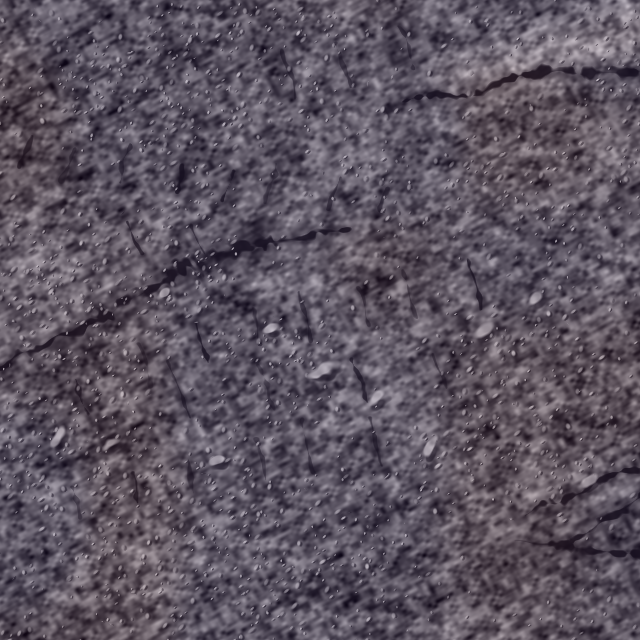
Give the GLSL for this texture, as a Shadertoy shader.

```glsl
float hash(vec2 p) {
    vec3 q = fract(p.xyx * 0.1031);
    q += dot(q, q.yzx + 33.33);
    return fract((q.x + q.y) * q.z);
}

float noise(vec2 p) {
    vec2 i = floor(p), f = fract(p);
    f = f * f * (3.0 - 2.0 * f);
    return mix(mix(hash(i), hash(i + vec2(1, 0)), f.x),
               mix(hash(i + vec2(0, 1)), hash(i + vec2(1, 1)), f.x), f.y);
}

vec2 rotate(vec2 p, float a) {
    return vec2(cos(a) * p.x + sin(a) * p.y, cos(a) * p.y - sin(a) * p.x);
}

float segment(vec2 p, vec2 a, vec2 b) {
    vec2 d = b - a;
    return length(p - a - d * clamp(dot(p - a, d) / dot(d, d), 0.0, 1.0));
}

// Ragged dark line with a faint shaded border
float crack(vec2 p, vec2 a, vec2 b, float width) {
    float d = segment(p, a, b) + width * 1.3 * (noise(p * 95.0) - 0.4);
    float core = 1.0 - smoothstep(0.2 * width, width, d);
    float border = 1.0 - smoothstep(0.0, 3.0 * width, d);
    return max(0.9 * core, 0.35 * border);
}

// Row of short slanted notches
float notches(vec2 p, vec2 start, vec2 spacing, int count, vec2 halfLine) {
    float dark = 0.0;
    for (int i = 0; i < count; i++) {
        vec2 id = vec2(i, count) + floor(start * 100.0);
        vec2 c = start + spacing * float(i);
        c += 0.025 * (vec2(hash(id), hash(id + 7.0)) - 0.5);
        vec2 reach = halfLine * mix(0.6, 1.1, hash(id + 13.0));
        float line = crack(p, c - reach, c + reach, 0.0055);
        dark = max(dark, line * mix(0.55, 0.95, hash(id + 19.0)));
    }
    return dark;
}

// Scattered grains: x is the lit face, y the shadow beside it
vec2 grains(vec2 p, float cells, float chance) {
    vec2 id = floor(p * cells);
    vec2 jitter = vec2(hash(id + 3.0), hash(id + 11.0)) - 0.5;
    vec2 q = fract(p * cells) - 0.5 - 0.3 * jitter;
    float size = mix(0.16, 0.32, hash(id + 23.0));
    float angle = mix(0.1, 1.5, hash(id + 31.0));
    vec2 stretch = vec2(0.8, 1.4);
    float lit = length(rotate(q, angle) * stretch);
    float shade = length(rotate(q - vec2(0.12, -0.2), angle) * stretch);
    float present = step(hash(id), chance);
    float glow = mix(0.5, 1.0, hash(id + 41.0));
    return present * glow * (1.0 - smoothstep(size * 0.35, size * 1.15, vec2(lit, shade)));
}

// Larger pale chips along the middle band
vec2 chips(vec2 p) {
    vec2 sum = vec2(0);
    for (int i = 0; i < 11; i++) {
        vec2 id = vec2(i, 57);
        vec2 c = vec2(0.09 + 0.083 * float(i), 0.39 + 0.34 * (hash(id) - 0.5));
        float angle = mix(0.2, 1.0, hash(id + 5.0));
        vec2 size = mix(vec2(0.011, 0.006), vec2(0.025, 0.01), hash(id + 9.0));
        float rough = 0.7 * (noise(p * 85.0) - 0.5);
        float lit = length(rotate(p - c, angle) / size) + rough;
        float shade = length(rotate(p - c - vec2(0.006, -0.009), angle) / size) + rough;
        sum = max(sum, 1.0 - smoothstep(0.6, 1.15, vec2(lit, shade)));
    }
    return sum;
}

void mainImage(out vec4 fragColor, in vec2 fragCoord) {
    vec2 p = fragCoord / iResolution.y;
    vec2 g = rotate(p, 0.5) * vec2(0.85, 1.15);
    float patches = noise(p * 5.0 + 4.0);

    // Stone body, coarse to fine
    float v = 0.35 + 0.09 * (noise(g * 4.0) - 0.5) + 0.10 * (noise(g * 13.0) - 0.5);
    v += 0.16 * (noise(g * 38.0 + 5.0) - 0.5) + 0.29 * (noise(g * 82.0 + 17.0) - 0.5);
    v += 0.27 * (noise(g * 155.0 + 29.0) - 0.5);

    // Pale ledge above the upper fissure
    float ledge = 1.0 - smoothstep(0.0, 0.07, segment(p, vec2(0.72, 0.875), vec2(1.0, 0.95)));
    v += 0.13 * ledge;

    // Long fissures
    vec2 w = p + 0.014 * (vec2(noise(p * 32.0), noise(p * 32.0 + 40.0)) - 0.5);
    float dark = crack(w, vec2(-0.02, 0.42), vec2(0.16, 0.5), 0.009);
    dark = max(dark, crack(w, vec2(0.15, 0.5), vec2(0.27, 0.565), 0.014));
    dark = max(dark, crack(w, vec2(0.26, 0.57), vec2(0.4, 0.625), 0.021));
    dark = max(dark, crack(w, vec2(0.4, 0.625), vec2(0.54, 0.64), 0.010));
    dark = max(dark, crack(w, vec2(0.62, 0.84), vec2(0.73, 0.85), 0.007));
    dark = max(dark, crack(w, vec2(0.73, 0.85), vec2(0.83, 0.89), 0.008));
    dark = max(dark, crack(w, vec2(0.83, 0.89), vec2(1.02, 0.883), 0.010));
    dark = max(dark, crack(w, vec2(0.8, 0.15), vec2(1.02, 0.135), 0.010));
    dark = max(dark, crack(w, vec2(0.82, 0.195), vec2(1.02, 0.28), 0.008));
    dark = max(dark, crack(w, vec2(0.9, 0.15), vec2(1.02, 0.24), 0.008));

    // Notch rows
    w = mix(p, w, 0.6);
    dark = max(dark, notches(w, vec2(0.46, 0.885), vec2(0.085, 0.02), 3, vec2(0.012, -0.035)));
    dark = max(dark, notches(w, vec2(0.035, 0.76), vec2(0.08, -0.01), 8, vec2(0.009, 0.026)));
    dark = max(dark, notches(w, vec2(0.2, 0.625), vec2(0.1, 0.01), 2, vec2(0.018, -0.035)));
    dark = max(dark, notches(w, vec2(0.22, 0.435), vec2(0.085, 0.022), 7, vec2(0.01, -0.035)));
    dark = max(dark, notches(w, vec2(0.14, 0.375), vec2(0.14, 0.01), 5, vec2(0.015, -0.04)));
    dark = max(dark, notches(w, vec2(0.13, 0.22), vec2(0.09, 0.02), 6, vec2(0.008, -0.036)));
    v = mix(v, 0.09, dark);

    // Bright grains and chips over their shadows
    float chance = mix(0.04, 0.3, smoothstep(0.25, 0.8, noise(p * 7.0 + 21.0)));
    vec2 spots = max(grains(g, 62.0, chance), grains(g + 0.37, 105.0, 0.6 * chance));
    spots = max(spots, chips(p));
    v = mix(v, 0.13, 0.65 * spots.y);
    v = mix(v, 0.66 + 0.25 * (noise(p * 120.0) - 0.4), 0.9 * spots.x);
    v = clamp(v, 0.05, 0.92);

    // Violet grey with warmer patches
    vec3 stone = vec3(v, v - 0.03, v + 0.033 - 0.035 * v);
    float warm = smoothstep(0.45, 0.85, patches) + 0.5 * ledge;
    stone += vec3(0.018, 0.0, -0.02) * (warm - 0.25);
    fragColor = vec4(stone, 1.0);
}
```
